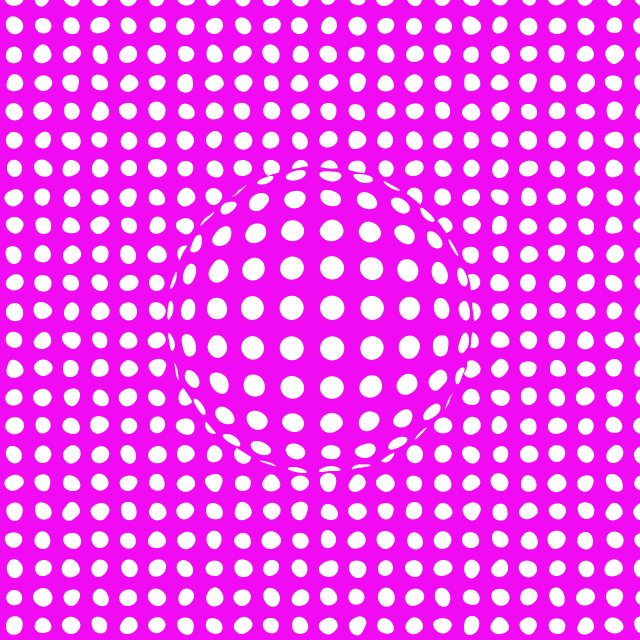
Give the GLSL for this pattern, as a WebGL 1 fragment shader.

```glsl
precision highp float;

uniform vec2 u_resolution;

#define CELLS 22.4
#define DOT_RADIUS 0.298
#define LENS_RADIUS 0.239
#define LENS_PULL 0.30
#define LENS_POWER 0.55
#define WOBBLE 0.0011
#define SAMPLES 3

const vec3 MAGENTA = vec3(0.945, 0.045, 0.953);
const vec3 WHITE = vec3(1.0);

// Layered sines that bend the sheet slightly, calm near the middle
vec2 wobble(vec2 p) {
  vec2 coarse = sin(p.yx * vec2(83.0, 71.0) + 2.0 * sin(p * 37.0));
  vec2 fine = sin((p.x + p.y) * vec2(97.0, -61.0) + 3.0 * sin(p.yx * 29.0));
  float calm = smoothstep(0.07, 0.24, length(p - 0.5));
  return WOBBLE * calm * (coarse + fine);
}

// Spherical bulge: strongest at the centre, fading to none at the rim
vec2 lens(vec2 p) {
  vec2 offset = p - 0.5;
  float t = length(offset) / LENS_RADIUS;
  float height = sqrt(max(1.0 - t * t, 0.0));
  return 0.5 + offset * (1.0 - LENS_PULL * pow(height, LENS_POWER));
}

// Coverage of the repeated round dots
float dots(vec2 p, float pixel) {
  vec2 cell = fract(p * CELLS) - 0.5;
  float edge = 0.5 * pixel * CELLS;
  return 1.0 - smoothstep(-edge, edge, length(cell) - DOT_RADIUS);
}

void main() {
  float n = float(SAMPLES);
  float pixel = 1.0 / (u_resolution.y * n);
  float coverage = 0.0;

  // Subpixel samples keep the compressed rim smooth
  for (int j = 0; j < SAMPLES; j++) {
    for (int i = 0; i < SAMPLES; i++) {
      vec2 shift = (vec2(float(i), float(j)) + 0.5) / n - 0.5;
      vec2 p = (gl_FragCoord.xy + shift) / u_resolution.y;
      coverage += dots(lens(p + wobble(p)), pixel);
    }
  }

  gl_FragColor = vec4(mix(MAGENTA, WHITE, coverage / (n * n)), 1.0);
}
```
